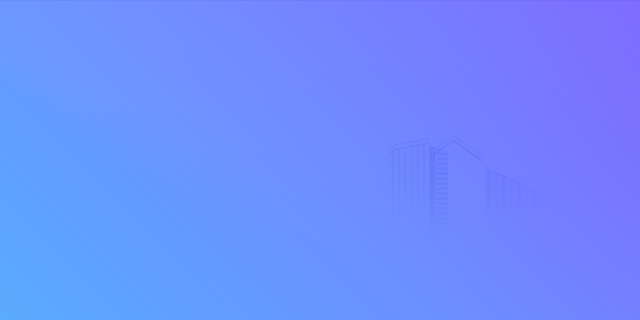
Give the GLSL for this background, as a Shadertoy shader.

```glsl
// Blue to violet diagonal gradient with a hazy hillside and a faint tower block.

const vec3 AZURE  = vec3(0.362, 0.670, 1.0);
const vec3 VIOLET = vec3(0.494, 0.432, 1.0);
const vec3 HAZE   = vec3(0.030, 0.004, 0.0);
const vec3 GLOW   = vec3(0.004, -0.018, 0.0);
const vec3 SHADE  = vec3(0.060, 0.055, 0.032);

// Smooth mask that is 1 between lo and hi.
float band(float x, float lo, float hi, float soft) {
    return smoothstep(lo - soft, lo + soft, x) * (1.0 - smoothstep(hi - soft, hi + soft, x));
}

// Smooth mask that is 1 below an edge.
float below(float y, float edge, float soft) {
    return 1.0 - smoothstep(edge - soft, edge + soft, y);
}

// Thin line around the zero of a signed distance.
float stroke(float d, float halfWidth, float soft) {
    return 1.0 - smoothstep(halfWidth, halfWidth + soft, abs(d));
}

// Evenly repeated thin stripes.
float stripes(float x, float period, float halfWidth, float soft) {
    return stroke((fract(x / period) - 0.5) * period, halfWidth, soft);
}

// Height on a straight line through a with the given slope.
float slopeLine(float x, vec2 a, float slope) {
    return a.y + slope * (x - a.x);
}

// Bright sky above a slope that dissolves to the right.
float hillside(vec2 p) {
    float ripple = 0.004 * sin(p.x * 23.0) + 0.002 * sin(p.x * 61.0);
    float d = p.y - slopeLine(p.x, vec2(0.0, 0.75), -0.54) - ripple;
    float blur = 0.02 + 0.18 * p.x;
    float sky = smoothstep(-blur, blur + 0.07, d);
    return (sky - 0.36) * (1.0 - smoothstep(0.4, 1.5, p.x));
}

// Curved left facade with vertical joints and a double roof line.
float leftFacade(vec2 p, float soft) {
    float corner = 1.0 - smoothstep(1.210, 1.240, p.x);
    float eave = slopeLine(p.x, vec2(1.333, 0.552), 0.19) - 0.010 * corner;
    float parapet = slopeLine(p.x, vec2(1.333, 0.564), 0.16) - 0.016 * corner;
    float span = band(p.x, 1.215, 1.342, soft);
    float fade = smoothstep(0.28, 0.48, p.y) * below(p.y, eave, soft);
    float joints = stripes(p.x - 1.2372, 0.0196, 0.001, soft);
    float edges = 0.50 * stroke(p.y - eave, 0.001, soft)
                + 0.38 * stroke(p.y - parapet, 0.001, soft);
    return span * (fade * (0.08 + 0.36 * joints) + edges);
}

// Shadowed recess and the louvres beside it.
float recess(vec2 p, float soft) {
    float roof = slopeLine(p.x, vec2(1.342, 0.545), -0.3);
    float fade = smoothstep(0.22, 0.46, p.y) * below(p.y, roof, soft);
    float column = band(p.x, 1.342, 1.361, soft);
    float louvres = band(p.x, 1.364, 1.400, soft);
    float slats = stripes(p.y, 0.0155, 0.003, soft);
    return fade * (0.75 * column + louvres * (0.15 + 0.50 * slats));
}

// Pitched roof of the right wall, running down into the low wing.
float rightRoof(vec2 p, float soft) {
    float rise = slopeLine(p.x, vec2(1.419, 0.560), 0.65);
    float fall = slopeLine(p.x, vec2(1.419, 0.560), -0.72);
    float roof = min(rise, fall);
    float span = band(p.x, 1.355, 1.505, soft);
    return span * (0.75 * stroke(p.y - roof, 0.0015, soft)
                 + 0.40 * stroke(p.y - roof - 0.014, 0.001, soft));
}

// Low wing with uneven tall windows, fading with distance.
float wing(vec2 p, float soft) {
    float roof = slopeLine(p.x, vec2(1.516, 0.475), -0.43);
    float span = band(p.x, 1.516, 1.80, soft) * (1.0 - smoothstep(1.54, 1.80, p.x));
    float wall = smoothstep(0.30, 0.43, p.y) * below(p.y, roof, soft);
    float uneven = 0.70 + 0.30 * sin(p.x * 137.0);
    float windows = uneven * stripes(p.x - 1.516, 0.0235, 0.004, soft);
    return span * (wall * (0.16 + 0.38 * windows) + 0.35 * stroke(p.y - roof, 0.001, soft));
}

void mainImage(out vec4 fragColor, in vec2 fragCoord) {
    vec2 p = fragCoord / iResolution.xy * vec2(2.0, 1.0);
    float soft = 1.0 / iResolution.y;

    // Diagonal base gradient
    vec3 color = mix(AZURE, VIOLET, (p.x + p.y) / 3.0);

    // Hazy hillside and a violet glow at the right edge
    color += HAZE * hillside(p);
    color += GLOW * (1.0 - smoothstep(0.0, 0.8, length(p - vec2(2.0, 0.5))));

    // Tower block
    float ink = leftFacade(p, soft) + recess(p, soft) + rightRoof(p, soft) + wing(p, soft);
    float paleWall = band(p.x, 1.401, 1.514, soft) * band(p.y, 0.33, 0.47, 0.06);
    color += vec3(0.006, 0.002, 0.0) * paleWall - SHADE * ink;

    // Dim rim along the top
    color -= 0.5 * SHADE * smoothstep(0.996, 0.999, p.y);

    fragColor = vec4(clamp(color, 0.0, 1.0), 1.0);
}
```
